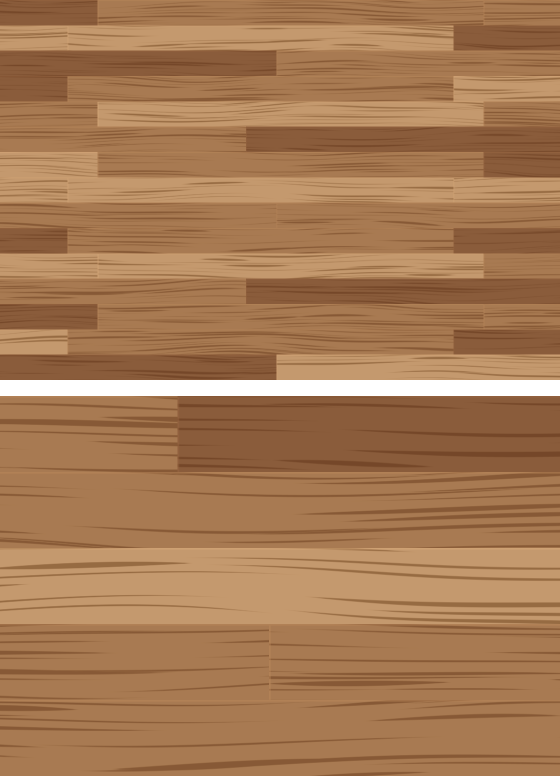
Top, the full canvas; bottom, a detail of the centre.
A Shadertoy shader for this texture:

```glsl
const float ROWS = 15.0;
const float ROW_ASPECT = 22.0;     // canvas width in row heights
const float PLANK_LENGTH = 0.689;  // share of the canvas width

// Three base-3 digits per row, left to right: 0 dark, 1 medium, 2 light
const int ROW_TONES[15] = int[15](12, 8, 3, 21, 16, 1, 5, 26, 4, 3, 17, 1, 12, 5, 6);
// First joint of each row, cycling every six rows
const float JOINTS[6] = float[6](0.1745, 0.1205, 0.4935, 0.1205, 0.1745, 0.439);

const vec3 WOOD[3] = vec3[3](vec3(0.54, 0.36, 0.23), vec3(0.66, 0.48, 0.32), vec3(0.77, 0.60, 0.43));
const vec3 GRAIN[3] = vec3[3](vec3(0.46, 0.28, 0.16), vec3(0.53, 0.35, 0.21), vec3(0.59, 0.42, 0.26));

vec2 hash22(vec2 p) {
    vec3 q = fract(p.xyx * vec3(0.1031, 0.1030, 0.0973));
    q += dot(q, q.yzx + 33.33);
    return fract((q.xx + q.yz) * q.zy);
}

// Slow waves that bend the fibres; across runs 0 to 1 over the plank
float bendFibres(float along, float across, vec2 seed) {
    float wave = 0.14 * sin(along * 0.42 + seed.x * 6.28);
    wave += 0.05 * sin(along * 0.95 + seed.y * 6.28 + across * 2.0);
    return across + wave * mix(0.4, 1.2, abs(across - seed.y));
}

// Coverage of one tapered stroke centred on the origin
float strokeCoverage(vec2 d, float halfLength, float halfWidth, float blur) {
    float t = d.x / halfLength;
    float taper = halfWidth * max(0.0, 1.0 - t * t);
    float edge = clamp(0.5 + (taper - abs(d.y)) / blur, 0.0, 1.0);
    return edge * min(1.0, 2.0 * taper / blur);
}

// Cellular grain: one jittered stroke in most cells
float grainCoverage(vec2 p, vec2 seed, float blur) {
    vec2 cellSize = vec2(4.2, 0.125);
    vec2 q = p / cellSize;
    vec2 home = floor(q);
    float cover = 0.0;
    for (int j = -1; j <= 1; j++) {
        for (int i = -1; i <= 1; i++) {
            vec2 cell = home + vec2(i, j);
            vec2 key = cell + floor(seed * 200.0) + 60.0;
            vec2 place = hash22(key);
            vec2 size = hash22(key + 317.0);
            vec2 kind = hash22(key + 731.0);
            vec2 d = q - cell - mix(vec2(0.1, 0.2), vec2(0.9, 0.8), place);
            d.y += d.x * (kind.y - 0.5) * 0.5;
            float halfLength = mix(0.25, 1.0, size.x);
            float halfWidth = mix(0.09, 0.34, size.y * size.y);
            float present = step(kind.x, 0.72);
            cover = max(cover, present * strokeCoverage(d, halfLength, halfWidth, blur / cellSize.y));
        }
    }
    return cover;
}

// Digit of a base-3 code
int toneOf(int code, int plank) {
    for (int i = 0; i < plank; i++) code /= 3;
    return code % 3;
}

vec3 floorColor(vec2 uv, float blur) {
    // Row and plank lookup, counted from the top left
    float depth = (1.0 - uv.y) * ROWS;
    int row = clamp(int(floor(depth)), 0, 14);
    float across = depth - float(row);
    float offset = (uv.x - JOINTS[row % 6]) / PLANK_LENGTH + 1.0;
    int plank = clamp(int(floor(offset)), 0, 2);
    float along = (offset - float(plank)) * PLANK_LENGTH * ROW_ASPECT;
    int tone = toneOf(ROW_TONES[row], plank);

    // Wood and its grain
    vec2 seed = hash22(vec2(float(plank) * 17.0 + 3.0, float(row) * 29.0 + 11.0));
    vec2 fibre = vec2(along, bendFibres(along, across, seed));
    vec3 color = mix(WOOD[tone], GRAIN[tone], grainCoverage(fibre, seed, blur));

    // Thin pale bevel on the upper and left edges
    float edge = min(across, along);
    float bevel = 1.0 - smoothstep(0.015, 0.015 + blur, edge);
    return mix(color, WOOD[tone] * 1.1, bevel * 0.5);
}

void mainImage(out vec4 fragColor, in vec2 fragCoord) {
    // Four samples smooth the plank edges
    float blur = ROWS / iResolution.y;
    vec3 sum = vec3(0.0);
    for (int i = 0; i < 4; i++) {
        vec2 shift = vec2(i % 2, i / 2) * 0.5 - 0.25;
        sum += floorColor((fragCoord + shift) / iResolution.xy, blur);
    }
    fragColor = vec4(sum * 0.25, 1.0);
}
```
